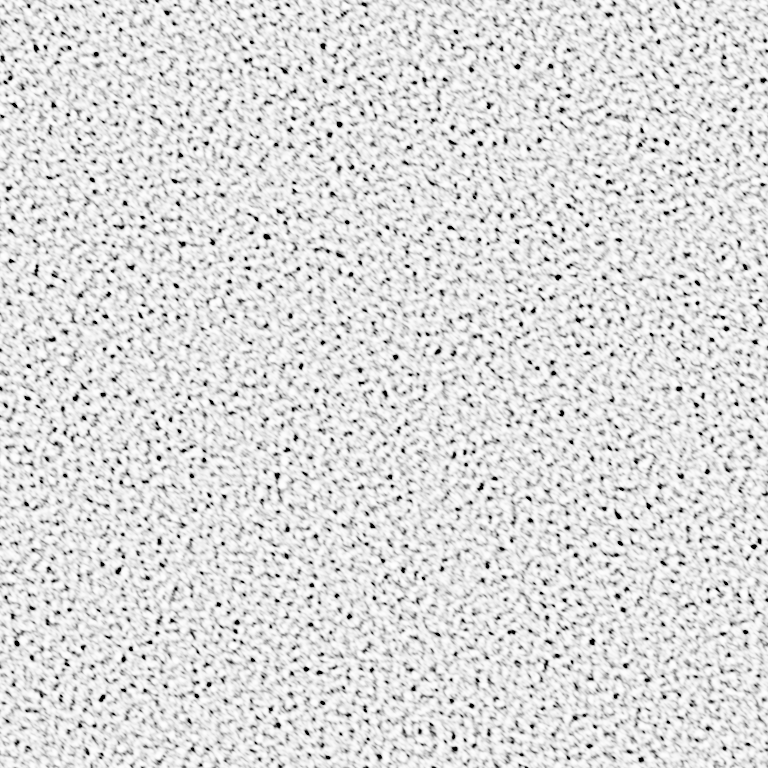
Write a Shadertoy shader that draws this texture.

```glsl
// Pale speckled grain: round white mottling with small dark flecks and fine slanted streaks.

#define FLECK_CELLS   66.0   // scatter cells across the canvas
#define FLECK_RADIUS  0.25   // size of one fleck in cells
#define FLECK_COUNT   6      // flecks scattered in each cell
#define FLECK_STRETCH 1.1    // lengthening of flecks along the slant
#define FLECK_WEIGHT  0.86
#define GRAIN_CELLS   265.0  // fine grain cells across the canvas
#define GRAIN_STRETCH 1.9    // lengthening of grain along the slant
#define GRAIN_WEIGHT  0.5
#define SLANT         -0.7   // direction of the streaks, radians
#define MID_DARKNESS  0.094  // darkness at the median tone
#define CONTRAST      0.93   // exponential growth of darkness

const float NOISE_SPREAD = 0.216; // standard deviation of gradient noise

mat2 rotation(float angle) {
    float c = cos(angle), s = sin(angle);
    return mat2(c, s, -s, c);
}

float hash(vec2 p) {
    return fract(sin(dot(p, vec2(127.1, 311.7))) * 43758.5453);
}

// Slope of a random unit gradient, seen from its lattice corner
float cornerSlope(vec2 cell, vec2 offset) {
    float angle = 6.28318 * hash(cell);
    return dot(vec2(cos(angle), sin(angle)), offset);
}

float gradientNoise(vec2 p) {
    vec2 cell = floor(p), f = fract(p);
    vec2 fade = f * f * f * (f * (f * 6.0 - 15.0) + 10.0);
    vec2 e = vec2(1.0, 0.0);
    float low  = mix(cornerSlope(cell, f), cornerSlope(cell + e.xy, f - e.xy), fade.x);
    float high = mix(cornerSlope(cell + e.yx, f - e.yx), cornerSlope(cell + e.xx, f - e.xx), fade.x);
    return mix(low, high, fade.y);
}

// Two turned layers hide the lattice; unit variance
float grainField(vec2 p) {
    float sum = gradientNoise(rotation(0.4) * p + 41.7)
              + gradientNoise(rotation(1.5) * p + 73.2);
    return sum / (NOISE_SPREAD * sqrt(2.0));
}

// Scattered light and dark spots, each with an opposite rim, so that
// no broad patches build up; unit variance
float fleckField(vec2 p) {
    vec2 home = floor(p);
    float sum = 0.0;
    for (int y = -1; y <= 1; y++)
    for (int x = -1; x <= 1; x++) {
        vec2 cell = home + vec2(x, y);
        for (int i = 0; i < FLECK_COUNT; i++) {
            vec2 key = cell + 19.37 * float(i);
            vec2 center = cell + vec2(hash(key + 0.31), hash(key + 7.73));
            float tone = hash(key + 13.57) < 0.5 ? -1.0 : 1.0;
            vec2 d = (p - center) / FLECK_RADIUS;
            float q = 0.5 * dot(d, d);
            sum += tone * (1.0 - q) * exp(-q);
        }
    }
    return sum / (FLECK_RADIUS * sqrt(1.5708 * float(FLECK_COUNT)));
}

void mainImage(out vec4 fragColor, in vec2 fragCoord) {
    vec2 uv = fragCoord / iResolution.y;

    // Frame whose x axis follows the streaks
    vec2 slanted = rotation(-SLANT) * (uv - 0.5);

    float flecks = fleckField(slanted * FLECK_CELLS * vec2(1.0 / FLECK_STRETCH, 1.0));
    float grain  = grainField(slanted * GRAIN_CELLS * vec2(1.0 / GRAIN_STRETCH, 1.0));

    // Exponential tone: broad whites, few deep blacks
    float level = FLECK_WEIGHT * flecks + GRAIN_WEIGHT * grain;
    float darkness = MID_DARKNESS * exp(CONTRAST * level);

    fragColor = vec4(vec3(clamp(1.0 - darkness, 0.0, 1.0)), 1.0);
}
```
